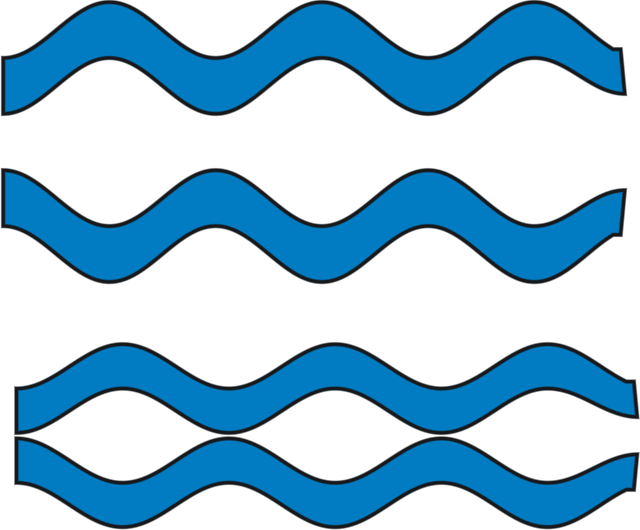
Give the GLSL for this pattern, as a Shadertoy shader.

```glsl
// Four outlined blue wavy ribbons on white: a tall pair above a flatter pair.
// Each ribbon is a signed distance built from cosine edges and cut ends; the
// second of each pair is the first mirrored in a horizontal line.

// Lengths are in hundredths of the canvas height, measured from the top left.
const float PI = 3.14159265;
const float PERIOD = 40.09;
const float LAST_CREST = 2.5 * PERIOD;              // from the left end
const vec2 LEFT_END = vec2(0.6, 3.1);               // upper pair, lower pair
const vec2 MIRROR_Y = vec2(26.8, 82.2);
const vec2 REACH = vec2(26.4, 17.25);               // crest to mirror line
const vec2 AMPLITUDE = vec2(5.27, 4.18);

const float TAIL_LENGTH = 17.1;                     // last crest to lower tip
const float TAIL_AMPLITUDE = 0.642;                 // relative to the wave
const float NOTCH_DEPTH = 1.687;                    // in amplitudes
const float NOTCH_START = 113.7;
const float TIP_X = 116.5;
const float TIP_SLANT = 0.093;

const float HALF_LINE = 0.36;
const float SOFTNESS = 0.2;
const vec3 PAPER = vec3(1.0);
const vec3 BLUE = vec3(0.005, 0.485, 0.76);
const vec3 INK = vec3(0.085, 0.095, 0.105);

// Approximate signed distance below a cosine edge whose crest is at the origin.
float belowWave(vec2 p, float amplitude, float halfPeriod) {
    float k = PI / halfPeriod;
    float height = amplitude * (1.0 - cos(k * p.x));
    float slope = amplitude * k * sin(k * p.x);
    return (p.y - height) / sqrt(1.0 + slope * slope);
}

// Negative inside. p.x runs from the left end, p.y downwards from the crest.
float ribbonDistance(vec2 p, float amplitude) {
    vec2 q = p - vec2(LAST_CREST, 0.0);
    float notchY = NOTCH_DEPTH * amplitude;

    // Upper edge, widened to a flat step near the right end
    float upper = -belowWave(q, amplitude, 0.5 * PERIOD);
    float notch = max(notchY - p.y, NOTCH_START - p.x);
    upper = min(upper, notch);

    // Lower edge, shallower after the last crest
    bool inTail = q.x > 0.0;
    float lowerAmplitude = inTail ? TAIL_AMPLITUDE * amplitude : amplitude;
    float halfPeriod = inTail ? TAIL_LENGTH : 0.5 * PERIOD;
    float lower = belowWave(q - vec2(0.0, 2.0 * amplitude), lowerAmplitude, halfPeriod);

    // Straight left cut and slanted right cut
    float tip = p.x - TIP_X - TIP_SLANT * (p.y - notchY);
    tip /= sqrt(1.0 + TIP_SLANT * TIP_SLANT);
    return max(max(upper, lower), max(-p.x, tip));
}

float coverage(float d, float blur) {
    return 1.0 - smoothstep(-blur, blur, d);
}

void mainImage(out vec4 fragColor, in vec2 fragCoord) {
    vec2 pos = 100.0 * vec2(fragCoord.x, iResolution.y - fragCoord.y) / iResolution.y;
    float blur = max(SOFTNESS, 75.0 / iResolution.y);

    vec3 color = PAPER;
    for (int i = 0; i < 4; i++) {
        int pair = i / 2;
        float side = i % 2 == 0 ? 1.0 : -1.0;
        vec2 p = vec2(pos.x - LEFT_END[pair],
                      REACH[pair] + side * (pos.y - MIRROR_Y[pair]));
        float d = ribbonDistance(p, AMPLITUDE[pair]);
        color = mix(color, INK, coverage(d - HALF_LINE, blur));
        color = mix(color, BLUE, coverage(d + HALF_LINE, blur));
    }
    fragColor = vec4(color, 1.0);
}
```
